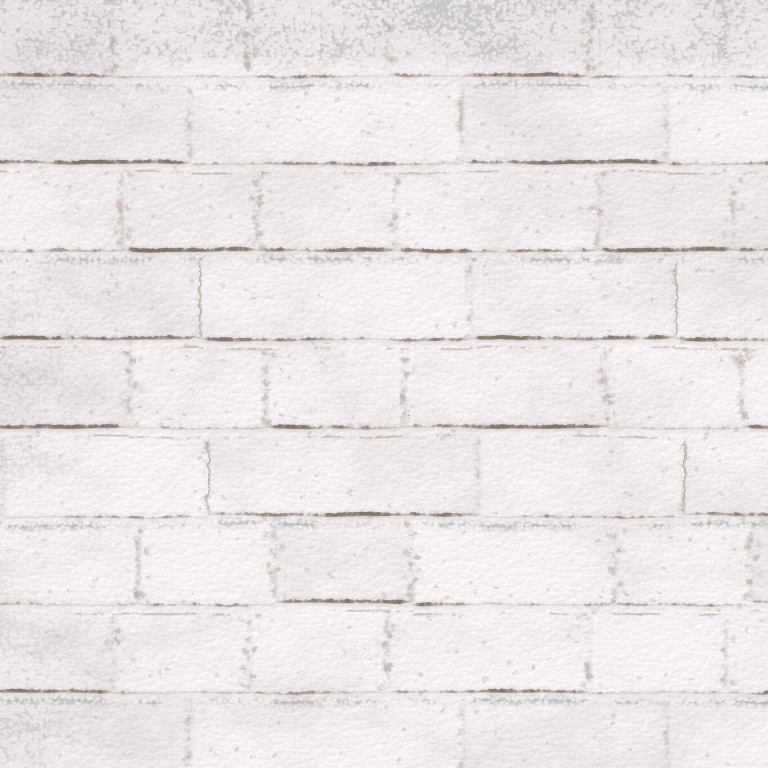
This texture is drawn by a three.js fragment shader. Its source:

```glsl
varying vec2 vUv;

const float PERIOD = 0.62;       // width after which a course repeats
const float COURSE = 0.1146;     // height of one course
const float TOP_JOINT = 0.0977;  // depth of the first joint below the top
const float CYCLE = 7.0;         // courses before the bond repeats
const float LEDGE = 0.0125;      // mortar strip below each shadow line
const float GRAIN = 0.052;
const float TAU = 6.28319;

const vec3 PAINT = vec3(0.966, 0.948, 0.953);
const vec3 WARM = vec3(0.896, 0.870, 0.868);
const vec3 MORTAR = vec3(0.960, 0.945, 0.943);
const vec3 WORN = vec3(0.765, 0.760, 0.755);
const vec3 SHADOW = vec3(0.490, 0.445, 0.410);
const vec3 BROWN = vec3(0.680, 0.635, 0.605);
const vec3 STAIN = vec3(0.690, 0.720, 0.765);

float hash(vec2 p) {
  return fract(sin(dot(p, vec2(127.1, 311.7))) * 43758.5);
}

// Cellular noise: distance to the nearest point, and its random id
vec2 cells(vec2 p) {
  vec2 base = floor(p);
  vec2 nearest = vec2(9.0, 0.0);
  for (int y = -1; y <= 1; y++) {
    for (int x = -1; x <= 1; x++) {
      vec2 c = base + vec2(float(x), float(y));
      vec2 point = c + vec2(hash(c), hash(c + 57.3));
      float d = distance(p, point);
      if (d < nearest.x) nearest = vec2(d, hash(c + 19.7));
    }
  }
  return nearest;
}

float plaster(vec2 p) {
  return cells(p * vec2(75.0, 115.0)).x + 0.8 * cells(p * vec2(150.0, 210.0) + 7.0).x;
}

// Distance to the left and right ends of a brick, its id, and its left break
vec4 brick(float x, float row) {
  float odd = mod(row, 2.0);
  float start = mix(0.147, 0.242, odd) + 0.0055 * row;
  float u = fract((x - start) / PERIOD);
  float b1 = mix(0.285, 0.57, odd);
  float b2 = mix(0.575, 1.0, odd);
  float left = u < b1 ? 0.0 : (u < b2 ? b1 : b2);
  float right = u < b1 ? b1 : (u < b2 ? b2 : 1.0);
  return vec4((u - left) * PERIOD, (right - u) * PERIOD, hash(vec2(left * 9.0, row + 3.0)), left);
}

void main() {
  vec2 p = vec2(vUv.x, 1.0 - vUv.y);
  float a = TAU * p.x / PERIOD;

  // Uneven joints, with each brick set a little high or low
  float level = floor((p.y - TOP_JOINT) / COURSE + 0.5);
  float jointId = mod(level, CYCLE);
  float rough = cells(p * vec2(55.0, 60.0)).x - 0.5;
  float fine = cells(p * vec2(170.0, 190.0) + 31.0).x - 0.5;
  float wave = sin(a * 3.0 + jointId * 2.3) + 0.6 * sin(a * 8.0 + jointId * 4.1);
  vec2 q = p + vec2(0.005 * rough + 0.003 * fine, 0.0006 * wave + 0.0012 * rough + 0.0012 * fine);
  vec4 above = brick(q.x, jointId);
  float v = (q.y - TOP_JOINT) / COURSE;
  float drop = (v - level) * COURSE + 0.005 * (above.z - 0.5);
  float row = mod(floor(v) + 1.0, CYCLE);
  vec4 here = brick(q.x, row);

  // Painted plaster: broad tone, blotches and fine relief
  float blotch = 0.6 * cells(p * vec2(6.0, 11.0)).x + 0.4 * cells(p * vec2(23.0, 31.0) + 4.0).x;
  float drift = 0.12 * sin(p.x * 9.0 + 1.5 * sin(p.y * 13.0)) + 0.1 * sin(p.y * 17.0 - 4.0 * p.x);
  float tone = 0.05 + 0.45 * here.z + 0.95 * (blotch - 0.4) + drift + 0.35 * fine;
  vec3 color = mix(PAINT, WARM, clamp(tone, 0.0, 1.0));
  float relief = plaster(p) - plaster(p + vec2(0.0012, 0.0022));
  color += GRAIN * relief;

  // Worn grey speckles along the top and the left side
  vec2 ragged = p + 0.006 * vec2(fine, rough);
  float fleck = 0.5 * cells(ragged * 115.0 + 11.0).x + 0.5 * (fine + 0.5) + 0.6 * (blotch - 0.5);
  float topWear = 1.0 - smoothstep(-0.3, 0.04, v);
  float leftWear = (1.0 - smoothstep(0.0, 0.19, p.x)) * (0.6 + 0.4 * sin(p.y * 14.0 + 1.0));
  float wear = max(topWear, 0.75 * leftWear);
  color = mix(color, WORN, wear * (0.22 + 0.6 * smoothstep(0.36, 0.66, fleck)));

  // Soft vertical joints, deepest at the start of some odd courses
  float face = smoothstep(0.003, 0.016, abs(drop - 0.5 * LEDGE));
  float endGap = min(here.x, here.y);
  float odd = mod(row, 2.0);
  float deep = odd * step(2.0, row) * step(here.x, here.y) * step(here.w, 0.1);
  float seam = 1.0 - smoothstep(0.0, mix(0.008, 0.005, deep), endGap);
  float seamWear = clamp(0.25 + 0.9 * rough + 0.5 * fine, 0.06, 0.6);
  color = mix(color, BROWN, seam * face * mix(seamWear, 0.8, deep));

  // Crumbs of mortar beside the joints of even courses
  float crumb = (1.0 - smoothstep(0.003, 0.02, endGap)) * (1.0 - odd);
  vec2 chip = cells(ragged * vec2(95.0, 85.0) + 21.0);
  float chipped = step(0.72, chip.y) * (1.0 - smoothstep(0.1, 0.55, chip.x + 0.5 * fine));
  color = mix(color, BROWN, crumb * chipped * 0.55);

  // Mortar ledge below each course
  float ledge = smoothstep(0.0, 0.003, drop) * (1.0 - smoothstep(LEDGE - 0.005, LEDGE, drop));
  color = mix(color, MORTAR + GRAIN * relief, ledge * 0.6 * (1.0 - topWear));

  // Broken second line and blue-grey stains under some joints
  float stained = step(2.0, abs(mod(3.0 * jointId, CYCLE) - 3.5));
  float patchy = 0.5 + 0.3 * sin(a * 2.0 + jointId * 2.7) + 0.2 * sin(a * 7.0 + jointId);
  float lower = abs(drop - LEDGE);
  float broken = smoothstep(0.3, 0.85, patchy + 0.7 * rough + 0.6 * fine);
  float haze = (1.0 - smoothstep(0.0, 0.010, lower)) * (0.3 + 0.7 * smoothstep(-0.25, 0.25, fine));
  color = mix(color, STAIN, stained * haze * (0.15 + 0.6 * broken));
  color = mix(color, BROWN, broken * mix(0.6, 0.35, stained) * (1.0 - smoothstep(0.0, 0.0026, lower)));

  // Shadow line under each brick, broken along its length and at its ends
  float ends = smoothstep(0.001, 0.016, min(above.x, above.y));
  float swell = 0.5 + 0.3 * sin(a * 2.0 + jointId * 4.7) + 0.2 * sin(a * 5.0 + jointId * 1.9);
  float reach = 0.6 * above.z + 0.6 * swell + 0.6 * rough + 0.35 * fine;
  float strength = smoothstep(0.12, 1.0, reach) * mix(0.1, 1.0, ends);
  float width = mix(0.0, 0.0016, strength);
  float line = 1.0 - smoothstep(width, width + 0.0021, abs(drop));
  float halo = 1.0 - smoothstep(0.0, 0.009, abs(drop - 0.001));
  color = mix(color, BROWN, halo * (0.08 + 0.3 * strength));
  color = mix(color, SHADOW, line * mix(0.12, 0.95, strength));

  // Scattered irregular pits
  vec2 pit = cells(ragged * vec2(80.0, 95.0) + 40.0);
  float hollow = 1.0 - smoothstep(0.04, 0.3, pit.x + 0.4 * fine);
  color = mix(color, BROWN, step(0.94, pit.y) * 0.35 * hollow);

  gl_FragColor = vec4(clamp(color, 0.0, 1.0), 1.0);
}
```
